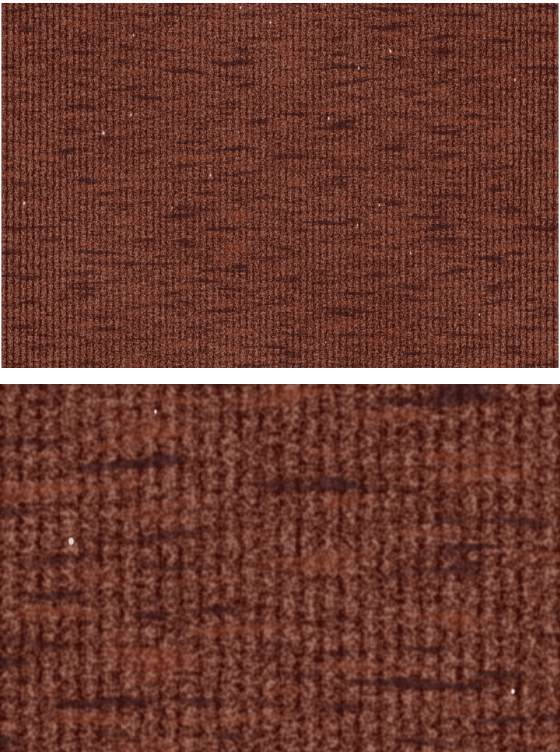
Top: the whole. Bottom: its middle third, enlarged.
This texture is drawn by a Shadertoy shader. Its source:

```glsl
const float RIBS = 84.0;
const vec3 GROOVE = vec3(0.24, 0.06, 0.04);
const vec3 PILE = vec3(0.42, 0.22, 0.17);
const vec3 CREST = vec3(0.62, 0.42, 0.37);
const vec3 INDIGO = vec3(0.19, 0.09, 0.11);
const vec3 RUST = vec3(0.53, 0.22, 0.12);
const vec3 MARGIN = vec3(0.99, 0.98, 0.98);

vec2 hash2(vec2 p) {
    vec3 q = fract(p.xyx * vec3(0.1031, 0.1030, 0.0973));
    q += dot(q, q.yzx + 33.33);
    return fract((q.xx + q.yz) * q.zy);
}

float cornerSlope(vec2 cell, vec2 offset) {
    float angle = 6.2832 * hash2(cell).x;
    return dot(vec2(cos(angle), sin(angle)), offset);
}

float gradientNoise(vec2 p) {
    vec2 i = floor(p), f = fract(p), e = vec2(1.0, 0.0);
    vec2 u = f * f * f * (f * (f * 6.0 - 15.0) + 10.0);
    float low = mix(cornerSlope(i, f), cornerSlope(i + e, f - e), u.x);
    float high = mix(cornerSlope(i + e.yx, f - e.yx), cornerSlope(i + 1.0, f - 1.0), u.x);
    return 1.4 * mix(low, high, u.y);
}

// Rounded cord with a narrow groove, centred near zero
float ribProfile(float x) {
    float c = 0.5 + 0.5 * cos(6.2832 * (x - 0.5));
    return sqrt(c) - 0.64;
}

// Sparse pale specks, one candidate per cell
float flecks(vec2 p, float density, float pixel) {
    vec2 cell = floor(p * density);
    vec2 pick = hash2(cell + 71.0);
    vec2 centre = (cell + 0.2 + 0.6 * hash2(cell + 13.0)) / density;
    float radius = mix(0.001, 0.0032, pick.y * pick.y);
    float d = length((p - centre) * vec2(1.0, 0.7)) - radius;
    return step(pick.x, 0.025) * (1.0 - smoothstep(-pixel, pixel, d));
}

vec3 woolRamp(float tone) {
    float t = 2.0 * clamp(tone, 0.0, 1.0);
    return t < 1.0 ? mix(GROOVE, PILE, t) : mix(PILE, CREST, t - 1.0);
}

vec3 carpet(vec2 uv, vec2 p, float pixel) {
    // Ribs wander slightly and stand out more towards both sides
    float ribX = uv.x * RIBS + 0.12 * gradientNoise(p * vec2(20.0, 45.0));
    float ribId = floor(ribX);
    float side = smoothstep(0.25, 0.5, abs(uv.x - 0.5));
    float relief = ribProfile(ribX) * mix(0.40, 0.62, side);

    // Tufts along each rib, then fine fibre grain
    float tufts = gradientNoise(vec2(ribId * 7.37, p.y * 85.0));
    float grain = gradientNoise(p * 150.0) + 0.8 * gradientNoise(p * 263.0 + 41.0);

    // Long dye streaks across the ribs
    float streak = gradientNoise(p * vec2(7.0, 62.0) + 5.0)
                 + 0.6 * gradientNoise(p * vec2(19.0, 95.0) + 29.0);
    float cloud = gradientNoise(p * vec2(2.2, 3.0) + 8.0);

    float tone = 0.47 + relief + 0.16 * tufts + 0.42 * grain
               + 0.13 * streak + 0.07 * cloud - 0.05 * side;
    vec3 colour = woolRamp(tone);
    colour = mix(colour, INDIGO, 0.55 * smoothstep(0.3, 0.85, -streak));
    colour = mix(colour, RUST, 0.35 * smoothstep(0.25, 0.8, streak));

    // Thin lit edge beside the groove near the sides
    float edge = smoothstep(0.16, 0.0, abs(fract(ribX) - 0.86));
    colour = mix(colour, CREST, 0.4 * edge * side * smoothstep(-0.3, 0.5, tufts));
    return mix(colour, MARGIN, 0.8 * flecks(p, 24.0, pixel));
}

void mainImage(out vec4 fragColor, in vec2 fragCoord) {
    vec2 uv = fragCoord / iResolution.xy;
    vec2 p = fragCoord / iResolution.y;
    float pixel = 1.0 / iResolution.y;
    float width = iResolution.x / iResolution.y;

    // Pale margin on the left, right and top
    float inset = min(min(p.x, width - p.x) - 0.004, 0.992 - p.y);
    float cloth = smoothstep(-0.5 * pixel, 0.5 * pixel, inset);
    fragColor = vec4(mix(MARGIN, carpet(uv, p, pixel), cloth), 1.0);
}
```
